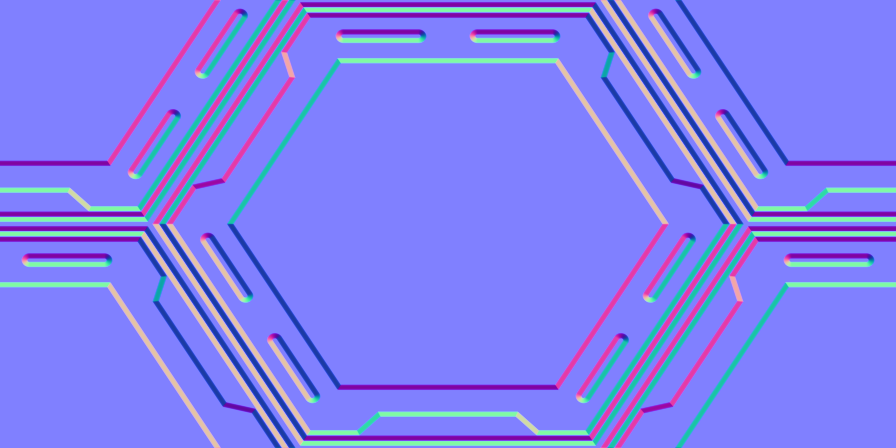
A WebGL 1 fragment shader for this texture map:

```glsl
precision highp float;
// Tangent-space normal map of hexagonal sci-fi floor panels.
// A height field is built from distances to bevelled edges in a staggered
// hexagon lattice, then its slope is encoded as a normal colour.

uniform vec2 u_resolution;

// Lattice: one unit is the distance from a panel centre to its flat side
const vec2 PERIOD = vec2(4.0, 2.0);
const float SQUASH = 0.8660254;      // x scale that makes the panels regular

// Distances from the panel centre towards a side
const float PLATEAU_EDGE = 0.729;
const float TAB_EDGE = 0.849;
const float RAIL_EDGE = 0.932;
const float GROOVE_EDGE = 0.956;
const float SEAM_EDGE = 0.979;

// Details along a side
const float TAB_HALF = 0.266;        // half length of the tab's inner edge
const float TAB_FLARE = 0.976;       // widening of the tab towards the rail
const float SLOT_ROW = 0.8385;
const float SLOT_OFFSET = 0.259;
const float SLOT_HALF = 0.145;
const float SLOT_RADIUS = 0.019;

// Relief
const float BEVEL = 0.023;
const float DEPTH = 0.060;
const float SAMPLE_STEP = 0.0035;

// 1 inside a shape, 0 outside, with a sloping edge
float inside(float d) {
  return 1.0 - smoothstep(-0.5 * BEVEL, 0.5 * BEVEL, d);
}

// Returns (distance outward, position along side, +1 slot side / -1 tab side)
vec3 hexSide(vec2 p) {
  vec2 q = vec2(p.x * SQUASH, p.y);
  vec3 side = vec3(-1.0, 0.0, 1.0);
  for (int i = 0; i < 3; i++) {
    float angle = float(i) * 2.0943951;
    vec2 axis = vec2(sin(angle), cos(angle));
    float outward = dot(q, axis);
    float along = dot(q, vec2(axis.y, -axis.x));
    if (abs(outward) > side.x) {
      side = vec3(abs(outward), along, outward < 0.0 ? -1.0 : 1.0);
    }
  }
  return side;
}

// Nearest panel among the two interleaved grids
vec3 nearestSide(vec2 p) {
  vec3 a = hexSide(mod(p + 0.5 * PERIOD, PERIOD) - 0.5 * PERIOD);
  vec3 b = hexSide(mod(p, PERIOD) - 0.5 * PERIOD);
  return a.x < b.x ? a : b;
}

// Raised trapezoid that reaches inward from the rail
float tabDistance(float outward, float along) {
  float flank = abs(along) - TAB_HALF - (outward - TAB_EDGE) * TAB_FLARE;
  flank /= length(vec2(1.0, TAB_FLARE));
  return max(TAB_EDGE - outward, flank);
}

// Pair of rounded slots
float slotDistance(float outward, float along) {
  float x = max(abs(abs(along) - SLOT_OFFSET) - SLOT_HALF, 0.0);
  return length(vec2(x, outward - SLOT_ROW)) - SLOT_RADIUS;
}

float height(vec2 p) {
  vec3 side = nearestSide(p);
  float rail = RAIL_EDGE - side.x;
  float slot = 0.0;
  if (side.z < 0.0) {
    rail = min(rail, tabDistance(side.x, side.y));
  } else {
    slot = inside(slotDistance(side.x, side.y));
  }
  float relief = inside(side.x - PLATEAU_EDGE) + inside(rail) - slot;
  relief += inside(SEAM_EDGE - side.x) - inside(GROOVE_EDGE - side.x);
  return DEPTH * relief;
}

void main() {
  vec2 p = (gl_FragCoord.xy / u_resolution - 0.5) * PERIOD;

  // Slope by central differences
  vec2 e = vec2(SAMPLE_STEP, 0.0);
  vec2 slope = vec2(height(p + e.xy) - height(p - e.xy),
                    height(p + e.yx) - height(p - e.yx)) / (2.0 * SAMPLE_STEP);

  vec3 normal = normalize(vec3(-slope, 1.0));
  gl_FragColor = vec4(0.5 + 0.5 * normal, 1.0);
}
```
